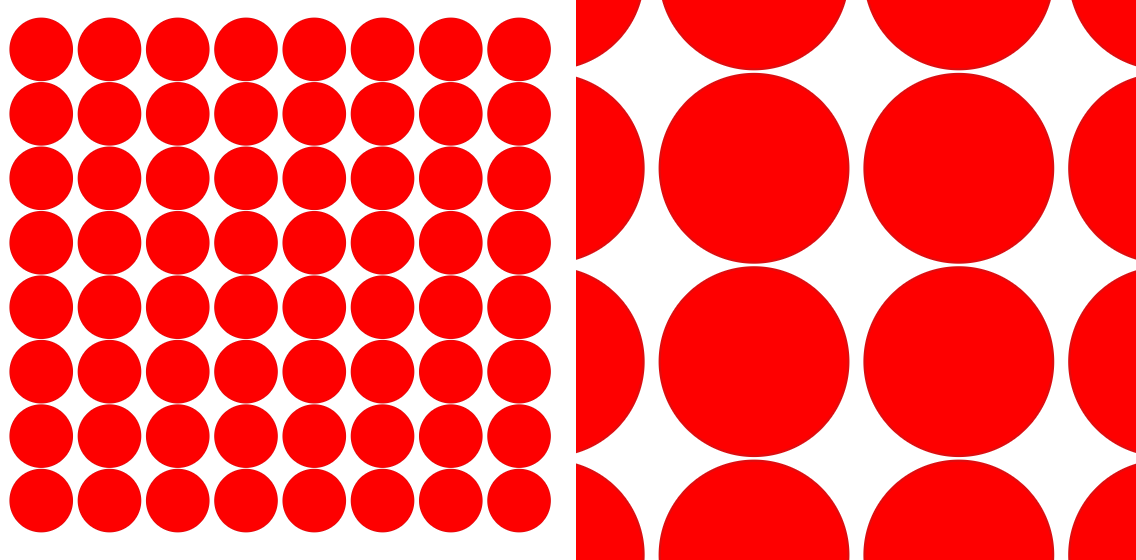
Left, the full canvas; right, a detail of the centre.
Give the GLSL for this pattern, as a Shadertoy shader.

```glsl
const vec2 REPEATS = vec2(8.0, 8.0);
const vec2 FIRST_CENTER = vec2(0.0736, 0.1061);
const vec2 PITCH = vec2(0.1219, 0.1151);
const float RADIUS = 0.0568;
const float RIM_WIDTH = 0.0013;
const vec3 PAPER = vec3(1.0);
const vec3 DISC_RED = vec3(0.995, 0.0, 0.0);
const vec3 RIM_RED = vec3(0.87, 0.05, 0.06);

// Signed distance to the nearest disc in the bounded grid
float discGrid(vec2 p) {
    vec2 cell = floor((p - FIRST_CENTER) / PITCH + 0.5);
    cell = clamp(cell, vec2(0.0), REPEATS - 1.0);
    return length(p - FIRST_CENTER - cell * PITCH) - RADIUS;
}

// Antialiased coverage of the region where the distance is negative
float coverage(float dist, float pixel) {
    return clamp(0.5 - dist / pixel, 0.0, 1.0);
}

void mainImage(out vec4 fragColor, in vec2 fragCoord) {
    vec2 p = fragCoord / iResolution.xy;
    float pixel = 1.0 / min(iResolution.x, iResolution.y);
    float dist = discGrid(p);

    // Slightly darker hairline rim around a flat fill
    vec3 color = mix(PAPER, RIM_RED, coverage(dist, pixel));
    color = mix(color, DISC_RED, coverage(dist + RIM_WIDTH, pixel));

    fragColor = vec4(color, 1.0);
}
```
